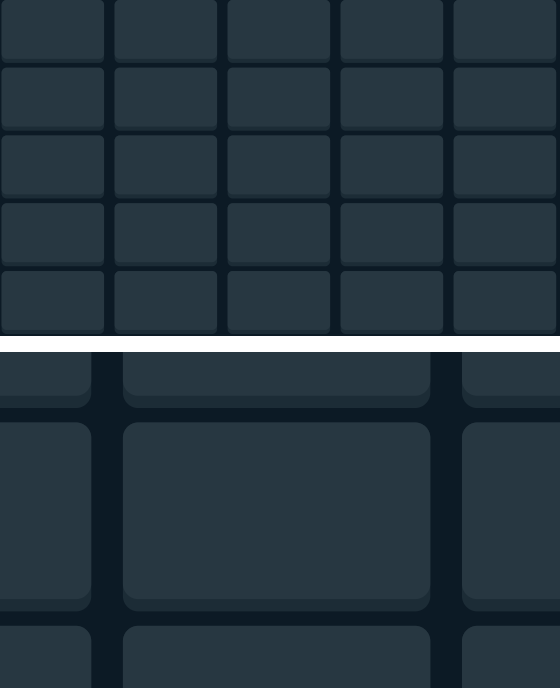
Top, the full canvas; bottom, a detail of the centre.
Reproduce this pattern procedurally as a WebGL 1 fragment shader.

```glsl
precision highp float;
// Dark slate key caps in a five by five grid on a near-black ground.
// Each cell holds one rounded box; the same box shifted upward cuts out
// the lighter face and leaves a thin shaded lip along the bottom edge.

uniform vec2 u_resolution;

#define SHEET vec2(768.0, 460.0)
#define PITCH vec2(155.0, 92.8)
#define CAP_SIZE vec2(140.5, 86.2)
#define CAP_ORIGIN vec2(2.2, -0.1)
#define CORNER_RADIUS 7.0
#define LIP_HEIGHT 5.6
#define GROUND_COLOR vec3(0.047, 0.102, 0.145)
#define LIP_COLOR vec3(0.110, 0.172, 0.212)
#define FACE_COLOR vec3(0.153, 0.216, 0.255)

// Signed distance to a rounded box centred on the origin.
float roundedBox(vec2 p, vec2 halfSize, float radius) {
  vec2 q = abs(p) - halfSize + radius;
  return length(max(q, 0.0)) + min(max(q.x, q.y), 0.0) - radius;
}

// Coverage of a shape, softened over one output pixel.
float coverage(float dist, float pixel) {
  return clamp(0.5 - dist / pixel, 0.0, 1.0);
}

void main() {
  // Sheet coordinates with y running downward from the top edge.
  vec2 uv = gl_FragCoord.xy / u_resolution;
  vec2 sheetPos = vec2(uv.x, 1.0 - uv.y) * SHEET;
  float pixel = SHEET.x / u_resolution.x;

  // Repeat around the centre of each cap.
  vec2 halfSize = 0.5 * CAP_SIZE;
  vec2 fromCentre = sheetPos - CAP_ORIGIN - halfSize;
  vec2 local = mod(fromCentre + 0.5 * PITCH, PITCH) - 0.5 * PITCH;

  // The face is the overlap of the cap and its raised copy.
  float cap = roundedBox(local, halfSize, CORNER_RADIUS);
  float raised = roundedBox(local + vec2(0.0, LIP_HEIGHT), halfSize, CORNER_RADIUS);
  float face = max(cap, raised);

  vec3 color = mix(GROUND_COLOR, LIP_COLOR, coverage(cap, pixel));
  color = mix(color, FACE_COLOR, coverage(face, pixel));
  gl_FragColor = vec4(color, 1.0);
}
```
